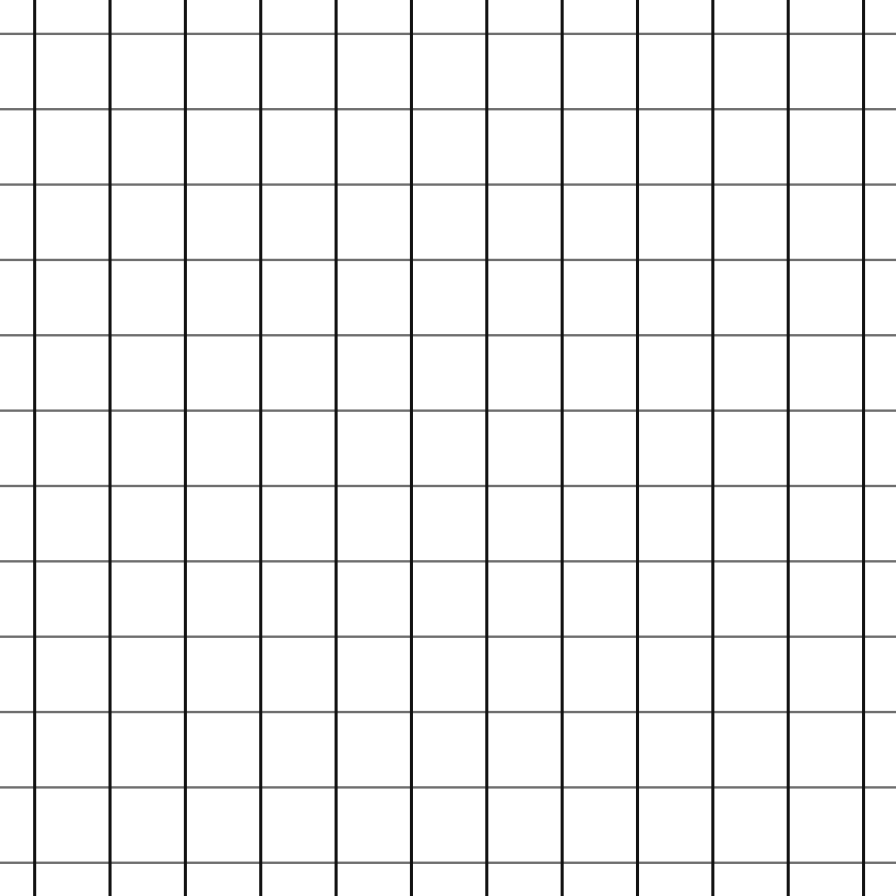
Give the GLSL for this pattern, as a Shadertoy shader.

```glsl
const float CELL = 0.0841;                    // grid spacing, canvas heights
const vec2 FIRST_LINE = vec2(0.0387, 0.0371); // first column and row line
const float COLUMN_WIDTH = 0.00342;
const float ROW_WIDTH = 0.00264;
const vec3 PAPER = vec3(1.0);
const vec3 COLUMN_INK = vec3(0.07);
const vec3 ROW_INK = vec3(0.43);

// Signed distance to the nearest line of each repeated family
vec2 nearestLine(vec2 p) {
    return (fract((p - FIRST_LINE) / CELL + 0.5) - 0.5) * CELL;
}

// Fraction of a pixel footprint covered by a line
float lineCoverage(float offset, float width, float pixel) {
    float low = max(offset - 0.5 * pixel, -0.5 * width);
    float high = min(offset + 0.5 * pixel, 0.5 * width);
    return clamp((high - low) / pixel, 0.0, 1.0);
}

void mainImage(out vec4 fragColor, in vec2 fragCoord) {
    float pixel = 1.0 / iResolution.y;
    vec2 offset = nearestLine(fragCoord * pixel);

    // Pale rows first, dark columns over them
    vec3 color = mix(PAPER, ROW_INK, lineCoverage(offset.y, ROW_WIDTH, pixel));
    color = mix(color, COLUMN_INK, lineCoverage(offset.x, COLUMN_WIDTH, pixel));

    fragColor = vec4(color, 1.0);
}
```
